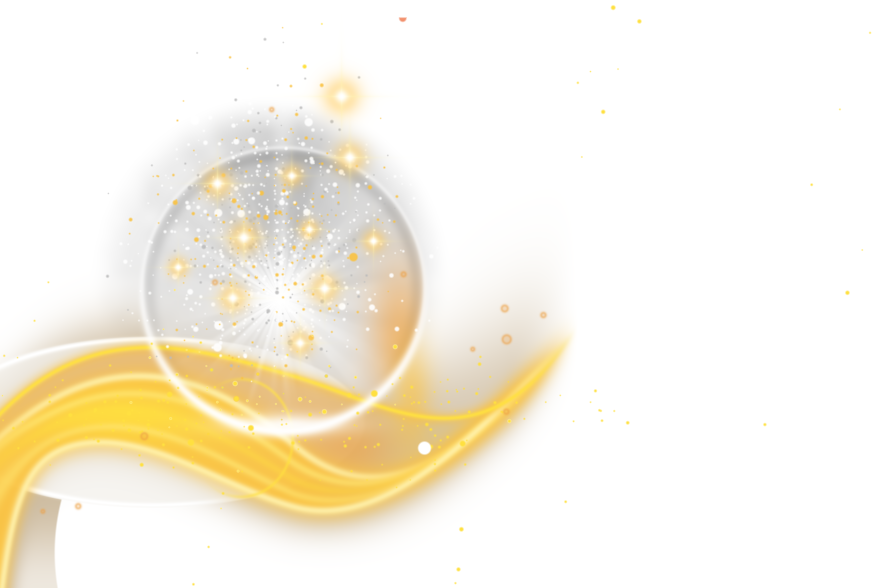
Give the GLSL for this background, as a WebGL 1 fragment shader.

```glsl
precision highp float;
// Golden light ribbons sweeping below a pale glass sphere with a starburst, on white.
uniform vec2 u_resolution;

const vec3 WHITE = vec3(1.0);
const vec3 BEIGE = vec3(0.80, 0.73, 0.62);
const vec3 TAN = vec3(0.90, 0.70, 0.40);
const vec3 GOLD = vec3(0.98, 0.76, 0.25);
const vec3 YELLOW = vec3(1.0, 0.88, 0.25);
const vec3 CREAM = vec3(1.0, 0.95, 0.68);
const vec3 ORANGE = vec3(0.93, 0.63, 0.27);
const vec2 SPHERE = vec2(0.482, 0.508);
const float RADIUS = 0.241;
const vec2 BURST = vec2(0.476, 0.492);
const float JOIN = 0.5;   // where the halves of each strand meet
const float TIP = 0.962;  // right end of the strands

vec3 col = WHITE;
float px;

void paint(vec3 c, float a) { col = mix(col, c, clamp(a, 0.0, 1.0)); }
float fill(float d) { return 1.0 - smoothstep(-px, px, d); }
float line(float d, float w) { return exp(-d * d / (w * w)); }
float blob(vec2 p, vec2 c, vec2 size) { return line(length((p - c) / size), 1.0); }
float hash(vec2 p) { return fract(sin(dot(p, vec2(127.1, 311.7))) * 43758.5); }

float noise(vec2 p) {
  vec2 i = floor(p), f = fract(p);
  f = f * f * (3.0 - 2.0 * f);
  return mix(mix(hash(i), hash(i + vec2(1, 0)), f.x),
             mix(hash(i + vec2(0, 1)), hash(i + vec2(1, 1)), f.x), f.y);
}

float bezier(vec4 c, float t) {
  float s = 1.0 - t;
  return s * s * s * c.x + 3.0 * s * t * (s * c.y + t * c.z) + t * t * t * c.w;
}

float curve(float x, vec4 left, vec4 right) {
  return x < JOIN ? bezier(left, x / JOIN) : bezier(right, min((x - JOIN) / (TIP - JOIN), 1.1));
}

// Heights of the thin, upper and lower guide strands
vec3 strands(float x) {
  return vec3(curve(x, vec4(0.296, 0.463, 0.409, 0.36), vec4(0.36, 0.315, 0.20, 0.415)),
    curve(x, vec4(0.256, 0.406, 0.387, 0.243), vec4(0.243, 0.11, 0.24, 0.415)),
    curve(x, vec4(0.17, 0.341, 0.184, 0.138), vec4(0.138, 0.096, 0.26, 0.415))
      - 0.2 * exp(-x / 0.025));
}

// One round speck per cell: edge distance, random value, centre
vec4 speck(vec2 p, float n, float seed) {
  vec2 id = floor(p * n);
  vec2 h = vec2(hash(id + seed), hash(id + seed + 17.3));
  vec2 c = (id + 0.3 + 0.4 * h) / n;
  return vec4(length(p - c) - mix(0.05, 0.25, h.x * h.y) / n, hash(id + seed + 41.7), c);
}

void star(vec2 p, vec2 c, float size) {
  vec2 q = abs(p - c) / size;
  float r = length(q);
  paint(vec3(1.0, 0.79, 0.36), 0.8 * line(r, 0.6));
  paint(CREAM, exp(-q.x * 14.0 - q.y * 1.8) + exp(-q.y * 14.0 - q.x * 1.8));
  paint(WHITE, line(r, 0.24));
}

void main() {
  vec2 p = gl_FragCoord.xy / u_resolution.y;
  px = 1.2 / u_resolution.y;
  vec2 ray = p - BURST;
  float angle = abs(atan(ray.y, ray.x));
  float rim = length(p - SPHERE) - RADIUS;
  float inside = 1.0 - smoothstep(-0.006, 0.006, rim);

  // Grey halo and glass with faint rays
  float halo = 1.0 - smoothstep(0.24, 0.31, length(p - vec2(0.46, 0.53)));
  float shade = blob(p, vec2(0.51, 0.66), vec2(0.18, 0.20)) * (0.08 + 0.1 * noise(vec2(angle * 9.0, 2.0)));
  col -= halo * (0.04 + 0.025 * noise(p * 35.0) + shade) + 0.03 * inside;

  // Beige glow around the ribbons
  vec3 y = strands(p.x);
  vec3 slope = (strands(p.x + 0.002) - y) / 0.002;
  vec3 dist = (p.y - y) / sqrt(1.0 + slope * slope);
  float tail = 1.0 - smoothstep(0.86, 0.985, p.x);
  float rise = mix(0.065, 0.15, smoothstep(0.6, 0.85, p.x));
  float glow = line(max(p.y - y.x, 0.0), rise) * line(min(dist.z, 0.0), 0.045);
  paint(BEIGE, 0.75 * glow * tail * (1.0 - 0.65 * inside));

  // Pale ellipse and the beige corner beside a round cutout
  float oval = (length((p - vec2(0.26, 0.282)) / vec2(0.36, 0.145)) - 1.0) * 0.145;
  float cutout = fill(0.357 - length(p - vec2(0.45, 0.06)));
  float corner = cutout * fill(dist.z) * fill(-oval) * (1.0 - smoothstep(0.1, 0.2, p.x));
  paint(BEIGE, corner * (0.35 + 0.6 * smoothstep(0.0, 0.16, p.y)));
  paint(vec3(0.95, 0.94, 0.92), 0.7 * fill(oval));
  paint(WHITE, line(oval + 0.004, 0.004) * (1.0 - smoothstep(0.3, 0.42, p.x)));

  // Ribbon body
  vec3 over = smoothstep(-0.01, 0.01, dist);
  float body = over.z * (1.0 - over.y);
  float farSide = smoothstep(0.5, 0.75, p.x);
  paint(mix(TAN, vec3(0.84, 0.76, 0.57), farSide), over.y * (1.0 - over.x) * 0.8 * tail);
  paint(mix(GOLD, vec3(0.88, 0.75, 0.46), farSide), body * 0.92 * tail);
  paint(YELLOW, body * blob(p, vec2(0.2, 0.285), vec2(0.17, 0.06)));
  paint(ORANGE, 0.65 * inside * blob(p, vec2(0.68, 0.43), vec2(0.055, 0.12)));
  paint(ORANGE, 0.5 * blob(p, vec2(0.60, 0.24), vec2(0.08, 0.06)));
  paint(GOLD, 0.6 * blob(p, vec2(0.70, 0.33), vec2(0.035, 0.09)));

  // Bright strands, strongest at the ribbon edges
  for (int i = 0; i < 5; i++) {
    float k = float(i) / 4.0, e = mix(dist.y, dist.z, k), edge = abs(k - 0.5) * 2.0;
    paint(GOLD, 0.5 * line(e, 0.022) * edge * tail);
    paint(mix(YELLOW, CREAM, edge), (0.35 + 0.5 * edge) * line(e, 0.007) * tail);
  }
  paint(GOLD, 0.5 * line(dist.x, 0.012) * tail);
  paint(YELLOW, 0.9 * line(dist.x, 0.004) * tail);
  float hoop = length((p - vec2(0.41, 0.255)) / vec2(0.088, 0.1)) - 1.0;
  paint(YELLOW, 0.6 * line(hoop, 0.033) * smoothstep(0.34, 0.45, p.x));

  // Glass rim, brightest at its foot, and the starburst
  float foot = 1.0 - smoothstep(-0.24, 0.1, p.y - SPHERE.y);
  col -= 0.1 * line(rim + 0.014, 0.012) * (1.0 - foot);
  paint(WHITE, (0.5 + 0.45 * foot) * line(rim, 0.004 + 0.006 * foot));
  paint(WHITE, 0.9 * blob(p, vec2(0.49, 0.278), vec2(0.10, 0.018)));
  paint(WHITE, line(length(ray), 0.05 + 0.06 * noise(vec2(angle * 14.0, 7.0))));

  // Scattered dust, sparks and bubbles
  for (int i = 0; i < 5; i++) {
    vec4 s = speck(p, 26.0 + 13.0 * float(i), 9.1 * float(i));
    float pick = fract(s.y * 37.0);
    vec3 dust = pick < 0.62 ? WHITE : (pick < 0.85 ? GOLD : vec3(0.74));
    paint(dust, 0.9 * fill(s.x) * step(s.y, 0.85 * blob(s.zw, vec2(0.46, 0.59), vec2(0.15, 0.19))));
    paint(YELLOW, fill(s.x) * step(s.y, 0.16 * blob(s.zw, vec2(0.48, 0.3), vec2(0.4, 0.09))));
  }
  vec4 b = speck(p, 18.0, 71.0);
  float drift = blob(b.zw, vec2(0.78, 0.4), vec2(0.13, 0.08)) + blob(b.zw, vec2(0.17, 0.15), vec2(0.15, 0.06));
  paint(ORANGE, step(b.y, drift * 0.65) * (0.25 * fill(b.x) + 0.4 * line(b.x, 0.0025)));

  // Stars along a golden-angle spiral, and one above the sphere
  for (int i = 0; i < 10; i++) {
    float k = float(i), a = k * 2.4 + 0.6;
    vec2 c = vec2(0.49, 0.585) + 0.062 * sqrt(k + 0.5) * vec2(cos(a), sin(a));
    star(p, c, 0.025 + 0.022 * hash(vec2(k, 3.0)));
  }
  star(p, vec2(0.581, 0.836), 0.05);

  // Lone dots
  paint(WHITE, fill(length(p - vec2(0.722, 0.238)) - 0.011));
  paint(vec3(0.95, 0.57, 0.43), fill(max(length(p - vec2(0.685, 0.969)) - 0.006, p.y - 0.97)));
  gl_FragColor = vec4(clamp(col, 0.0, 1.0), 1.0);
}
```
